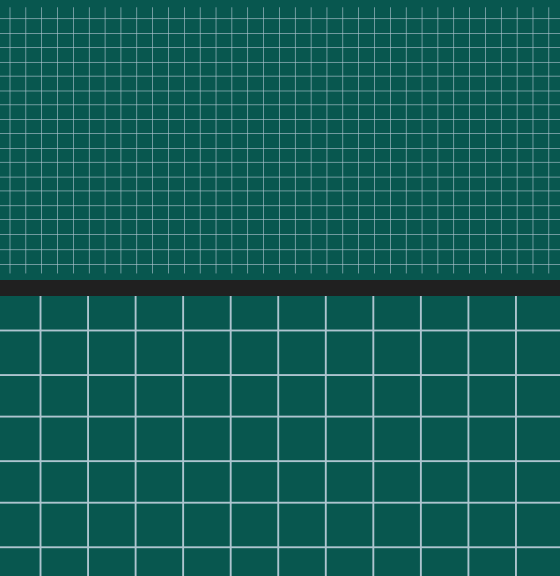
Top, the full canvas; bottom, a detail of the centre.
A WebGL 2 fragment shader for this pattern:

```glsl
#version 300 es
precision highp float;
// Fine pale grid of 35 upright and 18 level lines on deep teal.

uniform vec2 u_resolution;
out vec4 fragColor;

const vec3 TEAL = vec3(0.03, 0.34, 0.31);
const vec3 PALE_LINE = vec3(0.68, 0.77, 0.81);

// Lengths are fractions of the canvas height; the canvas is 2 wide.
const float LINE_WIDTH = 0.00224;
const int COLUMNS = 35;
const int ROWS = 18;
const float FIRST_COLUMN = 0.0357;
const float COLUMN_PITCH = 0.0566;
const float FIRST_ROW = 0.0669;
const float ROW_PITCH = 0.05125;
const float ODD_ROW_SHIFT = 0.0018;
const float LAST_PAIR_SHIFT = 0.0052;
const vec2 COLUMN_SPAN = vec2(0.026, 0.9766);

// Share of a pixel covered by a line at the given distance.
float lineCoverage(float dist, float width, float pixel) {
    return clamp(0.5 * (width + pixel) - abs(dist), 0.0, min(width, pixel)) / pixel;
}

// Signed distance to the nearest of a limited run of even lines.
float nearestLine(float x, float first, float pitch, int count) {
    float index = clamp(round((x - first) / pitch), 0.0, float(count - 1));
    return x - first - index * pitch;
}

// Smooth mask that is 1 between the two ends of a span.
float spanMask(float y, vec2 span, float pixel) {
    return clamp(min(y - span.x, span.y - y) / pixel + 0.5, 0.0, 1.0);
}

// Row position from the top: alternating spacing and a wider last gap.
float rowPosition(int row) {
    float oddShift = ODD_ROW_SHIFT * float(row % 2);
    float endShift = row >= ROWS - 2 ? LAST_PAIR_SHIFT : 0.0;
    return FIRST_ROW + ROW_PITCH * float(row) + oddShift + endShift;
}

void main() {
    vec2 pixel = vec2(2.0, 1.0) / u_resolution;
    vec2 p = gl_FragCoord.xy * pixel;
    float fromTop = 1.0 - p.y;

    // Upright lines stop short of the top and bottom edges.
    float columnDist = nearestLine(p.x, FIRST_COLUMN, COLUMN_PITCH, COLUMNS);
    float columns = lineCoverage(columnDist, LINE_WIDTH, pixel.x);
    columns *= spanMask(fromTop, COLUMN_SPAN, pixel.y);

    // Level lines run across the full width.
    float rows = 0.0;
    for (int row = 0; row < ROWS; row++) {
        float rowDist = fromTop - rowPosition(row);
        rows = max(rows, lineCoverage(rowDist, LINE_WIDTH, pixel.y));
    }

    float ink = 1.0 - (1.0 - columns) * (1.0 - rows);
    fragColor = vec4(mix(TEAL, PALE_LINE, ink), 1.0);
}
```
